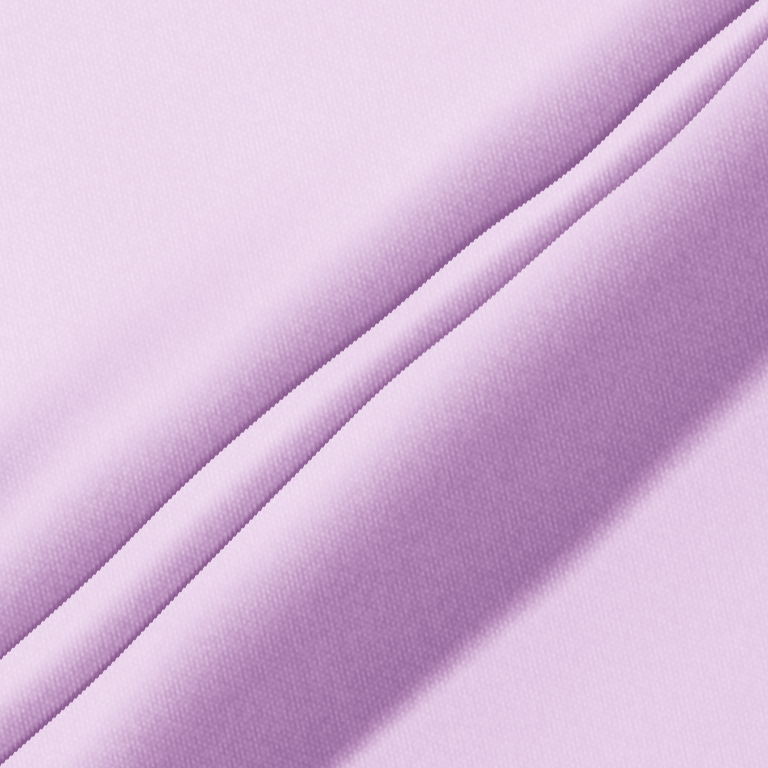
This texture is drawn by a WebGL 2 fragment shader. Its source:

```glsl
#version 300 es
precision highp float;
// Lilac knit cloth lying in three diagonal folds with a cast shadow.
// Spline curves give creases and shade lines; a tone built from the height
// above each curve is tinted by a colour ramp, then textured with fine stitches.

uniform vec2 u_resolution;
out vec4 fragColor;

const vec3 DEEP  = vec3(0.42, 0.24, 0.46);
const vec3 SHADE = vec3(0.60, 0.42, 0.62);
const vec3 LIGHT = vec3(0.94, 0.87, 0.945);
const float MID_SATURATION = 0.10;   // drop of green in the midtones
const float RIB_COUNT = 150.0;       // knit columns across the canvas
const float ROW_COUNT = 125.0;       // stitch rows along the columns
const float RIB_SLANT = 0.22;
const float KNIT_DEPTH = 0.085;
const float GRAIN_DEPTH = 0.16;
const float CREASE_WIDTH = 0.007;

// Curve heights at nine evenly spaced x positions, left to right.
const float UPPER_CREASE[9] = float[9](0.141, 0.254, 0.378, 0.487, 0.586, 0.693, 0.785, 0.905, 1.010);
const float LOWER_CREASE[9] = float[9](0.003, 0.116, 0.245, 0.372, 0.496, 0.600, 0.711, 0.818, 0.951);
const float UPPER_TURN[9] = float[9](0.232, 0.349, 0.450, 0.564, 0.674, 0.785, 0.883, 0.993, 1.100);
const float LOWER_TURN[9] = float[9](-0.160, -0.020, 0.125, 0.251, 0.375, 0.499, 0.620, 0.740, 0.863);
const float SHADOW_EDGE[9] = float[9](-0.410, -0.290, -0.170, -0.057, 0.057, 0.167, 0.275, 0.401, 0.525);

// Catmull-Rom spline through the nine heights.
float curve(float h[9], float x) {
  float s = clamp(x, 0.0, 0.9999) * 8.0;
  int i = int(s);
  float t = fract(s);
  float b = h[i], c = h[i + 1];
  float a = 2.0 * b - c, d = 2.0 * c - b;
  if (i > 0) a = h[i - 1];
  if (i < 7) d = h[i + 2];
  return b + 0.5 * t * (c - a + t * (2.0 * a - 5.0 * b + 4.0 * c - d + t * (3.0 * (b - c) + d - a)));
}

float hash(vec2 p) {
  vec3 q = fract(vec3(p.xyx) * 0.1031);
  q += dot(q, q.yzx + 33.33);
  return fract((q.x + q.y) * q.z);
}

float valueNoise(vec2 p) {
  vec2 i = floor(p), f = fract(p);
  f = f * f * (3.0 - 2.0 * f);
  return mix(mix(hash(i), hash(i + vec2(1.0, 0.0)), f.x),
             mix(hash(i + vec2(0.0, 1.0)), hash(i + vec2(1.0, 1.0)), f.x), f.y);
}

// Goes from 0 above a line to 1 below it.
float below(float height, float softness) {
  return 1.0 - smoothstep(-softness, softness, height);
}

float bell(float d, float width) {
  return exp(-d * d / (width * width));
}

vec3 clothColour(float tone) {
  float t = clamp(tone, 0.0, 1.0);
  vec3 c = mix(SHADE, LIGHT, clamp(tone, 0.0, 1.1));
  c.g -= MID_SATURATION * t * (1.0 - t);
  return mix(c, DEEP, clamp(-tone, 0.0, 1.0));
}

void main() {
  vec2 p = gl_FragCoord.xy / u_resolution;
  float pixel = 1.0 / min(u_resolution.x, u_resolution.y);

  // Knit coordinates: slanted ribs with staggered stitches.
  vec2 knit = vec2(p.x + RIB_SLANT * p.y, p.y - RIB_SLANT * p.x) * vec2(RIB_COUNT, ROW_COUNT);
  float rib = cos(6.2832 * knit.x);
  float stitch = cos(6.2832 * knit.y + 3.1416 * floor(knit.x + 0.5));
  float grain = valueNoise(knit * vec2(2.0, 1.4)) - 0.5;
  float drift = valueNoise(p * 5.0) - 0.5;

  // Signed heights above the creases and shade lines.
  float wobble = 0.0012 * rib;
  float upper = p.y - curve(UPPER_CREASE, p.x) + wobble;
  float lower = p.y - curve(LOWER_CREASE, p.x) + wobble;
  float upperTurn = p.y - curve(UPPER_TURN, p.x);
  float lowerTurn = p.y - curve(LOWER_TURN, p.x);
  float shadow = p.y - curve(SHADOW_EDGE, p.x);

  // Flat cloth rolling over into the first fold.
  float first = mix(0.97, 0.40, below(upperTurn, 0.085));
  first -= 0.16 * below(upper - 0.035, 0.05);
  first -= 0.20 * exp(-5.0 * p.x) * bell(upperTurn - 0.15, 0.065);
  first -= 0.55 * bell(upper, CREASE_WIDTH * (1.0 + p.x));

  // Narrow middle fold, bright along its upper rim.
  float across = clamp(-upper / max(lower - upper, 0.02), 0.0, 1.0);
  float middle = mix(0.95, 0.40, smoothstep(0.28, 0.92, across));
  middle -= mix(0.75, 0.30, smoothstep(0.2, 0.8, p.x)) * bell(lower, CREASE_WIDTH * 1.2);

  // Broad last fold, its shaded flank and the shadow it throws.
  float flank = 0.20 + 0.06 * smoothstep(0.1, 0.35, shadow) - 0.09 * bell(shadow - 0.04, 0.07);
  float last = mix(0.95, flank, below(lowerTurn, 0.10));
  float ground = 0.84 + 0.05 * smoothstep(0.0, 0.35, -shadow);
  last = mix(last, ground, below(shadow, mix(0.018, 0.042, p.x)));

  float tone = mix(first, middle, below(upper, 1.2 * pixel));
  tone = mix(tone, last, below(lower, 1.2 * pixel));

  // Stitches show most in shade and fade when too fine to resolve.
  float detail = 1.0 - smoothstep(0.35, 0.6, RIB_COUNT * pixel);
  float relief = mix(1.0, 0.28, smoothstep(0.55, 0.95, tone));
  float weave = 0.6 * rib + 0.4 * (1.0 + rib) * stitch;
  tone += relief * detail * (KNIT_DEPTH * weave + GRAIN_DEPTH * grain) + 0.03 * drift;

  fragColor = vec4(clothColour(tone), 1.0);
}
```
